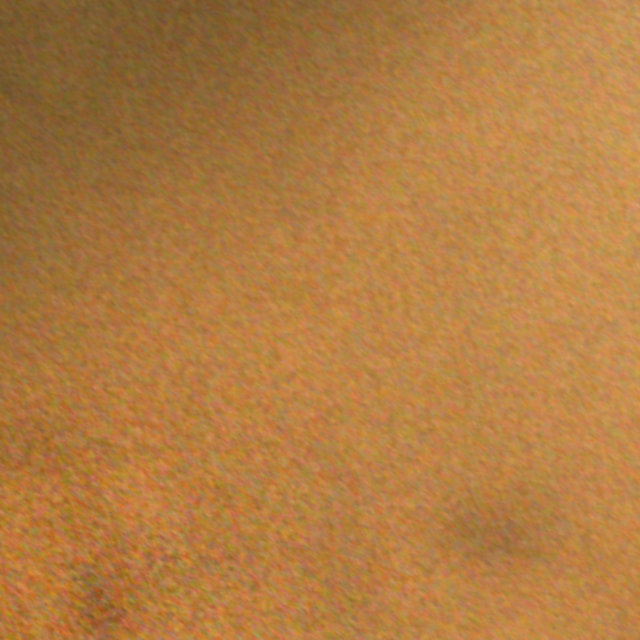
A three.js fragment shader for this texture:

```glsl
// Soft ochre haze: a broad gradient with a cloudy shadow in the upper left,
// faint smudges, and fine coloured grain drawn out along a falling diagonal.
// Clouds are summed value noise; grain is noise made separately per channel.
varying vec2 vUv;

const vec3 OCHRE = vec3(0.735, 0.510, 0.272);
const vec3 PALE_SAND = vec3(0.800, 0.595, 0.350);
const vec3 RUST = vec3(0.715, 0.470, 0.225);
const vec3 UMBER = vec3(0.455, 0.335, 0.170);
const vec2 GRAIN_DIRECTION = vec2(0.80, -0.60);

// Three independent values from 0 to 1 for each cell.
vec3 hash3(vec2 cell) {
  vec3 p = fract(cell.xyx * vec3(0.1031, 0.1030, 0.0973));
  p += dot(p, p.yxz + 33.33);
  return fract((p.xxy + p.yzz) * p.zyx);
}

// Smooth three-channel noise, centred on zero.
vec3 noise3(vec2 p) {
  vec2 cell = floor(p);
  vec2 f = fract(p);
  f = f * f * (3.0 - 2.0 * f);
  vec3 low = mix(hash3(cell), hash3(cell + vec2(1.0, 0.0)), f.x);
  vec3 high = mix(hash3(cell + vec2(0.0, 1.0)), hash3(cell + vec2(1.0)), f.x);
  return mix(low, high, f.y) - 0.5;
}

// Layered noise, each layer turned and finer than the last.
float clouds(vec2 p) {
  float total = 0.0;
  float weight = 0.5;
  for (int i = 0; i < 5; i++) {
    total += weight * noise3(p).x;
    p = mat2(1.6, 1.2, -1.2, 1.6) * p + 17.3;
    weight *= 0.55;
  }
  return total;
}

// Streaky grain; size counts cells along and across the given direction.
vec3 grain(vec2 p, vec2 direction, vec2 size) {
  vec2 across = vec2(-direction.y, direction.x);
  vec2 q = vec2(dot(p, direction), dot(p, across)) * size + 200.0;
  return noise3(q) + 0.6 * noise3(q * 1.9 + 71.0);
}

// Round soft patch, 1 at its centre and fading outward.
float smudge(vec2 p, vec2 centre, vec2 radius) {
  vec2 d = (p - centre) / radius;
  return exp(-dot(d, d));
}

void main() {
  vec2 p = vUv;
  float broad = clouds(p * 4.0 + 40.0);
  float wisps = clouds(p * 9.0 + 90.0);

  // Large areas of colour
  float paleness = smoothstep(0.35, 1.1, p.x) * smoothstep(0.0, 1.0, p.y + 0.1);
  float rustiness = (1.0 - smoothstep(0.0, 0.6, p.x)) * (1.0 - smoothstep(0.2, 0.75, p.y));
  vec3 colour = mix(OCHRE, PALE_SAND, paleness * 0.85);
  colour = mix(colour, RUST, rustiness * 0.9);

  // Cloudy shadow, deepest in the upper left corner
  float depth = dot(p, vec2(-0.58, 0.81));
  float shadow = smoothstep(0.14, 0.78, depth + 0.22 * broad + 0.12 * wisps);
  colour = mix(colour, UMBER, shadow * 0.95);

  // Faint smudges along the lower edge and left side
  float stain = 0.13 * smudge(p, vec2(0.78, 0.16), vec2(0.09, 0.06));
  stain += 0.16 * smudge(p, vec2(0.16, 0.06), vec2(0.05, 0.09));
  stain += 0.08 * smudge(p, vec2(0.54, 0.06), vec2(0.05, 0.07));
  stain += 0.08 * smudge(p, vec2(0.05, 0.30), vec2(0.12, 0.06));
  colour *= 1.0 - stain * (1.0 + 1.5 * wisps);

  // Mottling, stronger in the shadow and in the lower left
  float roughness = smudge(p, vec2(0.12, 0.08), vec2(0.45, 0.30));
  colour *= 1.0 + broad * 0.09 + wisps * (0.06 + 0.16 * shadow + 0.10 * roughness);

  // Coloured grain plus a little neutral grain
  vec3 tint = grain(p, GRAIN_DIRECTION, vec2(85.0, 150.0));
  float grit = grain(p + 3.0, GRAIN_DIRECTION, vec2(110.0, 190.0)).x;
  float strength = 0.105 + 0.075 * roughness - 0.025 * shadow;
  colour += strength * (tint * vec3(0.95, 0.70, 1.0) + 0.35 * grit);

  gl_FragColor = vec4(clamp(colour, 0.0, 1.0), 1.0);
}
```
